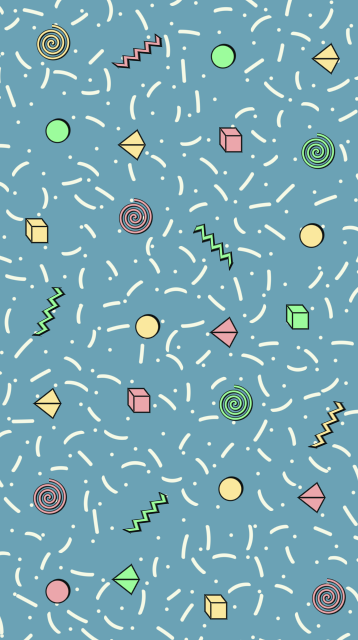
Reproduce this pattern procedurally as a Shadertoy shader.

```glsl
// Retro confetti: cream dashes and dots scattered over dusty blue, with outlined
// discs, cubes, pyramids, spirals and zigzags on a jittered 4 by 7 grid.
// Lengths are in canvas widths; the large shapes use hundredths of a width.

const float TAU = 6.2831853;
const float CONFETTI_CELL = 0.087;
const vec3 BLUE   = vec3(0.42, 0.635, 0.71);
const vec3 CREAM  = vec3(0.96, 0.975, 0.90);
const vec3 INK    = vec3(0.05, 0.07, 0.07);
const vec3 PINK   = vec3(0.92, 0.65, 0.67);
const vec3 GREEN  = vec3(0.61, 0.99, 0.61);
const vec3 YELLOW = vec3(0.98, 0.91, 0.62);

float hash(vec2 p) {
    return fract(sin(dot(p, vec2(127.1, 311.7))) * 43758.5453);
}

vec2 hash2(vec2 p) {
    return vec2(hash(p), hash(p + 37.3));
}

mat2 rotation(float angle) {
    float c = cos(angle), s = sin(angle);
    return mat2(c, -s, s, c);
}

float coverage(float d, float px) {
    return 1.0 - smoothstep(-0.75 * px, 0.75 * px, d);
}

float segment(vec2 p, vec2 a, vec2 b) {
    vec2 ab = b - a;
    return length(p - a - ab * clamp(dot(p - a, ab) / dot(ab, ab), 0.0, 1.0));
}

// Large shapes return (ink distance, fill distance)
vec2 disc(vec2 p) {
    float shadow = length(p - vec2(0.35, 0.25)) - 3.3;
    return vec2(min(length(p) - 3.35, shadow), length(p) - 3.05);
}

vec2 cube(vec2 p) {
    vec2 corner = vec2(-1.4, 1.17);
    float body = max(max(abs(p.x) - 3.0, abs(p.y) - 3.3),
                     abs(dot(p, vec2(0.789, 0.614))) - 3.11);
    float edges = min(segment(p, corner, vec2(-3.0, 3.3)),
                  min(segment(p, corner, vec2(3.0, 1.17)),
                      segment(p, corner, vec2(-1.4, -3.3))));
    return vec2(body - 0.2, max(body + 0.15, 0.17 - edges));
}

vec2 pyramid(vec2 p) {
    vec2 q = vec2(p.x, abs(p.y));
    float body = max(dot(q, vec2(-0.619, 0.785)) - 2.29,
                     dot(q, vec2(0.882, 0.473)) - 3.26);
    return vec2(body - 0.18, max(body + 0.16, 0.2 - q.y));
}

float spiralLine(vec2 p, float spacing) {
    float turn = atan(p.x, -p.y) / TAU, r = length(p);
    float ring = clamp(round(r / spacing - turn), 0.0, 3.0);
    return abs(r - spacing * (ring + turn));
}

vec2 spiral(vec2 p) {
    float line = spiralLine(p, 1.4);
    float shadow = spiralLine(p - vec2(0.16, -0.12), 1.4);
    return vec2(min(line, shadow) - 0.42, line - 0.26);
}

float zigzagLine(vec2 p, float halfWidth) {
    p.x += 0.35 * p.y;
    float wave = 4.0 * abs(fract(p.x / 3.6) - 0.5) - 1.0;
    return max(abs(p.y - wave) * 0.67 - halfWidth, abs(p.x) - 6.6 - halfWidth);
}

vec2 zigzag(vec2 p, float angle) {
    mat2 turn = rotation(angle);
    return vec2(zigzagLine(turn * (p - vec2(0.15, -0.15)), 0.75),
                zigzagLine(turn * p, 0.36));
}

vec2 shapeCenter(vec2 id, vec2 cell) {
    return (id + 0.5) * cell + (hash2(id + 5.0) - 0.5) * 0.09;
}

vec2 shapeDistance(vec2 p, vec2 id) {
    float kind = mod(2.0 * id.x + id.y, 5.0);
    if (kind < 0.5) return disc(p);
    if (kind < 1.5) return spiral(p);
    if (kind < 2.5) return pyramid(p);
    if (kind < 3.5) return zigzag(p, 0.4 + 2.2 * hash(id + 9.0));
    return cube(p);
}

vec3 shapeColor(vec2 id) {
    float pick = mod(id.x + floor(3.0 * hash(vec2(id.y, 2.0))), 3.0);
    return pick < 0.5 ? PINK : pick < 1.5 ? GREEN : YELLOW;
}

float dash(vec2 p, float halfLength, float bend) {
    p.y += bend * (p.x * p.x / halfLength - 0.4 * halfLength);
    return length(vec2(max(abs(p.x) - halfLength, 0.0), p.y)) - 0.0051;
}

// Dashes sit in a tilted grid that leaves room around the large shapes
float confetti(vec2 p, vec2 shapeCell) {
    mat2 tilt = rotation(0.55);
    vec2 g = tilt * p / CONFETTI_CELL;
    float d = 1.0;
    for (int y = -1; y <= 1; y++)
    for (int x = -1; x <= 1; x++) {
        vec2 id = floor(g) + vec2(x, y);
        vec2 center = (id + 0.5 + 0.42 * (hash2(id) - 0.5)) * CONFETTI_CELL * tilt;
        vec2 dot0 = (id + 0.45 * (hash2(id + 71.0) - 0.5)) * CONFETTI_CELL * tilt;
        vec2 look = hash2(id + 19.0);
        float gap = distance(center, shapeCenter(floor(center / shapeCell), shapeCell));
        if (gap > 0.073)
            d = min(d, dash(rotation(look.x * TAU) * (p - center),
                            mix(0.018, 0.031, look.y), hash(id + 3.0) * 0.5 - 0.25));
        d = min(d, length(p - dot0) - 0.005);
    }
    return d;
}

void mainImage(out vec4 fragColor, in vec2 fragCoord) {
    float px = 1.0 / iResolution.x;
    vec2 p = fragCoord * px;
    vec2 cell = vec2(0.25, iResolution.y * px / 7.0);
    vec2 id = floor(p / cell);

    vec3 color = mix(BLUE, CREAM, coverage(confetti(p, cell), px));
    vec2 d = shapeDistance((p - shapeCenter(id, cell)) * 100.0, id) / 100.0;
    color = mix(color, INK, coverage(d.x, px));
    color = mix(color, shapeColor(id), coverage(d.y, px));
    fragColor = vec4(color, 1.0);
}
```
